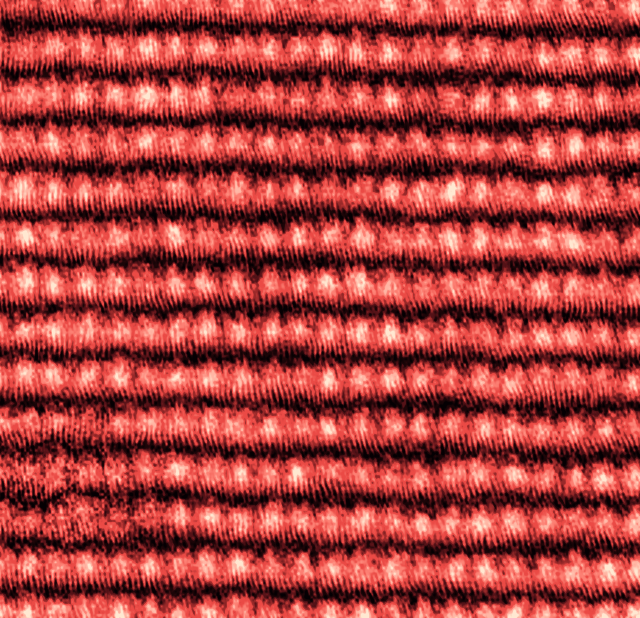
Give the GLSL for this pattern, as a WebGL 2 fragment shader.

```glsl
#version 300 es
precision highp float;

uniform vec2 u_resolution;
out vec4 fragColor;

const float TAU = 6.28319;

float hash(vec2 p) {
    return fract(sin(dot(p, vec2(127.1, 311.7))) * 43758.5453);
}

float noise(vec2 p) {
    vec2 i = floor(p), f = fract(p);
    f = f * f * (3.0 - 2.0 * f);
    return mix(mix(hash(i), hash(i + vec2(1, 0)), f.x),
               mix(hash(i + vec2(0, 1)), hash(i + vec2(1, 1)), f.x), f.y);
}

// Black through deep red and coral to pale peach
vec3 heatRamp(float t) {
    vec3 c = mix(vec3(0.02, 0.0, 0.01), vec3(0.11, 0.02, 0.03), smoothstep(0.0, 0.15, t));
    c = mix(c, vec3(0.33, 0.07, 0.09), smoothstep(0.15, 0.29, t));
    c = mix(c, vec3(0.60, 0.16, 0.16), smoothstep(0.29, 0.45, t));
    c = mix(c, vec3(0.92, 0.29, 0.27), smoothstep(0.45, 0.62, t));
    c = mix(c, vec3(0.99, 0.50, 0.45), smoothstep(0.65, 0.87, t));
    c = mix(c, vec3(1.00, 0.71, 0.64), smoothstep(0.87, 1.03, t));
    return mix(c, vec3(1.0, 0.91, 0.82), smoothstep(1.03, 1.25, t));
}

void main() {
    vec2 uv = gl_FragCoord.xy / u_resolution;

    // Lattice: 21 columns by 13.15 rows, rows sinking slightly to the right
    vec2 cell = vec2(uv.x * 21.0 - 0.765 - 0.12 * (1.0 - uv.y),
                     (1.0 - uv.y) * 13.15 - 0.16 * uv.x - 0.03);
    cell += vec2(0.24, 0.14) * (vec2(noise(cell * 0.9 + 31.0), noise(cell * vec2(0.7, 0.9) + 57.0)) - 0.5);

    // Disordered area in the lower left
    float worn = 1.0 - smoothstep(0.3, 1.2, length((uv - vec2(0.1, 0.2)) / vec2(0.2, 0.14)));
    cell.y += worn * 0.35 * (noise(cell * 1.3 + 11.0) - 0.5);

    // Slanted scan streaks, broken up by drifting phase and strength
    vec2 slanted = vec2(uv.x + mix(0.12, 0.27, uv.x) * uv.y, uv.y);
    float drift = 1.6 * noise(uv * vec2(9.0, 15.0)) + 0.5 * noise(uv * vec2(45.0, 50.0));
    float streak = sin(TAU * (slanted.x * 112.0 + drift));
    streak *= 0.3 + 1.0 * noise(uv * vec2(30.0, 34.0) + 5.0);
    float grain = noise(slanted * vec2(250.0, 110.0)) - 0.5;
    float speck = noise(uv * vec2(230.0, 210.0) + 73.0) - 0.5;
    float clump = noise(slanted * vec2(75.0, 60.0) + 17.0) - 0.5;

    // Rows with scalloped dark gaps, combed along their lower edges
    float column = cos(TAU * cell.x);
    float scallop = mix(0.02, 0.045, uv.x) * column;
    float row = cos(TAU * (cell.y + scallop - 0.04 * streak + 0.08 * grain + 0.08 * clump));
    float flank = 1.0 - row * row;
    float gap = smoothstep(-0.55, -1.0, row);

    // Bright round spots, each with its own strength
    float strength = noise(floor(cell + 0.5) + 0.01);
    float ridge = smoothstep(-0.8, 0.7, row);
    vec2 offset = fract(cell + 0.5) - 0.5;
    float core = exp(-dot(offset, offset) * 14.0);
    float spot = ridge * 0.11 * column + core * (0.36 * strength - 0.06);

    // Broad patches and surface texture
    float patches = noise(cell * 0.45 + 91.0) + 0.5 * noise(cell * 0.9 + 23.0) - 0.75;
    float tone = 0.555 + mix(0.24, 0.17, worn) * row - 0.14 * gap + spot * mix(1.0, 0.6, worn);
    tone += 0.20 * patches * (1.0 - 0.5 * gap) - 0.04 * worn;
    tone += streak * (0.06 + 0.05 * flank);
    tone += grain * 0.28 + clump * 0.16 + speck * mix(0.30, 0.48, worn);

    fragColor = vec4(heatRamp(tone), 1.0);
}
```
